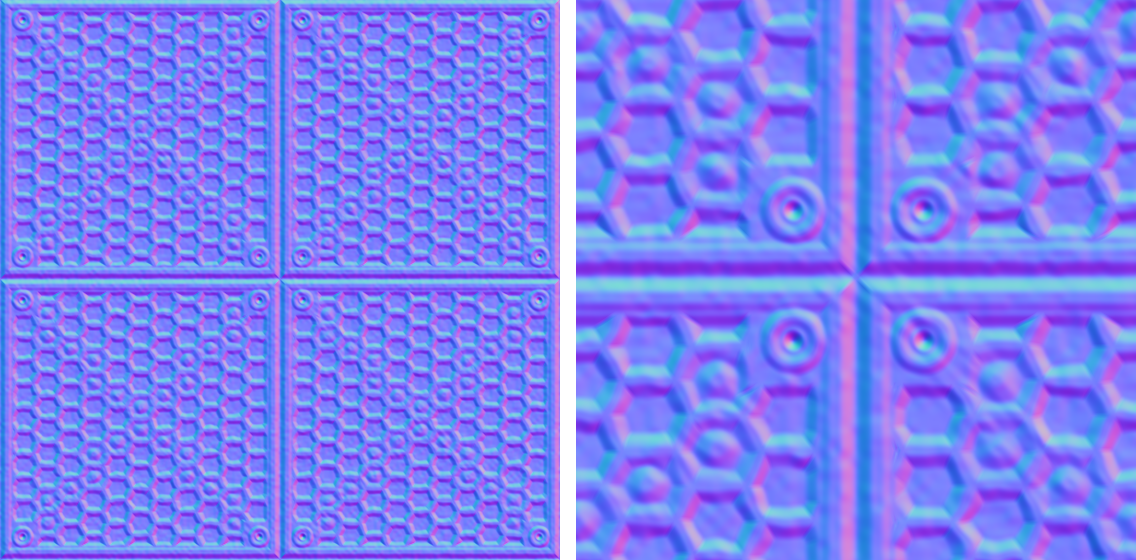
Left: the whole. Right: its middle third, enlarged.
Write a three.js fragment shader that draws this texture map.

```glsl
// Tangent-space normal map of two by two embossed metal plates: sunken hexagons,
// domed cells along both diagonals, a bolt in each corner and a grooved frame.
// A height field in hexagon pitches (12 per plate) is differentiated into normals.
varying vec2 vUv;

float hash(vec2 p) {
  p = fract(p * vec2(0.1031, 0.1137));
  p += dot(p, p.yx + 33.33);
  return fract((p.x + p.y) * p.x * 7.31);
}

// Value noise that wraps after the given period
float noise(vec2 p, float period) {
  vec2 i = floor(p), f = fract(p);
  f = f * f * (3.0 - 2.0 * f);
  vec2 a = mod(i, period), b = mod(i + 1.0, period);
  return mix(mix(hash(a), hash(vec2(b.x, a.y)), f.x),
             mix(hash(vec2(a.x, b.y)), hash(b), f.x), f.y);
}

// Offset from the nearest cell centre in xy, the centre itself in zw
vec4 hexCell(vec2 p) {
  vec4 best = vec4(9.0);
  for (int k = 0; k < 2; k++) {
    float column = floor(p.x) + float(k);
    float shift = 0.5 * mod(column + 1.0, 2.0);
    vec2 centre = vec2(column, floor(p.y - shift + 0.5) + shift);
    vec2 q = p - centre;
    if (dot(q, q) < dot(best.xy, best.xy)) best = vec4(q, centre);
  }
  return best;
}

float boltHeight(float r) {
  float washer = 0.07 * (1.0 - smoothstep(0.36, 0.5, r));
  float dish = 0.055 * (1.0 - smoothstep(0.19, 0.33, r));
  float pit = 0.12 * (1.0 - smoothstep(0.02, 0.15, r));
  return washer - dish - pit;
}

float plateHeight(vec2 uv) {
  vec2 tile = fract(uv * 2.0 - vec2(0.0, 0.004));
  vec2 toSeam = min(tile, 1.0 - tile) * 12.0;
  float edge = min(toSeam.x, toSeam.y);
  vec2 p = (tile - vec2(0.503, 0.501)) * 12.0;
  vec2 wobble = vec2(noise(uv * 96.0, 96.0), noise(uv * 96.0 + 37.0, 96.0)) - 0.5;

  // Sunken hexagons, kept clear of the frame and the bolt plates
  vec4 cell = hexCell(p + 0.07 * wobble);
  vec2 q = abs(cell.xy);
  float inside = min(0.5 - q.y, 0.559 - dot(q, vec2(0.894, 0.447)));
  vec2 bolt = abs(p) - vec2(5.07);
  float boltPlate = max(abs(bolt.x), abs(bolt.y)) - 0.58;
  inside = min(inside, min(edge - 0.48, boltPlate));
  float recess = smoothstep(0.04, 0.25, inside);

  // Domes in the cells that lie on a diagonal
  float domed = step(abs(abs(cell.z) - abs(cell.w)), 0.6);
  float dome = 1.0 - smoothstep(0.06, 0.31, length(cell.xy * vec2(0.9, 1.0)));
  float h = recess * (-0.115 + domed * (0.04 + 0.085 * dome));

  // Frame, seam groove and bolts
  h += 0.055 * (1.0 - smoothstep(0.36, 0.52, edge));
  h -= 0.15 * (1.0 - smoothstep(0.0, 0.24, edge));
  h += boltHeight(length(bolt));

  // Uneven metal and slanting scuffs along the diagonals
  float band = 1.0 - smoothstep(0.3, 0.9, abs(abs(p.x) - abs(p.y)));
  float scuff = noise(vec2((uv.x + uv.y) * 120.0, (uv.x - uv.y) * 48.0), 24.0);
  h += 0.022 * noise(uv * 150.0, 150.0) + 0.025 * noise(uv * 64.0, 64.0);
  return h + band * 0.035 * scuff;
}

void main() {
  // Central differences, with 24 pitches across the canvas
  vec2 e = vec2(0.045, 0.0);
  vec2 du = e / 24.0;
  vec2 slope = vec2(plateHeight(vUv + du.xy) - plateHeight(vUv - du.xy),
                    plateHeight(vUv + du.yx) - plateHeight(vUv - du.yx)) / (2.0 * e.x);
  vec3 normal = normalize(vec3(-slope, 1.0));
  gl_FragColor = vec4(vec3(0.485, 0.495, 0.495) + 0.5 * normal, 1.0);
}
```
